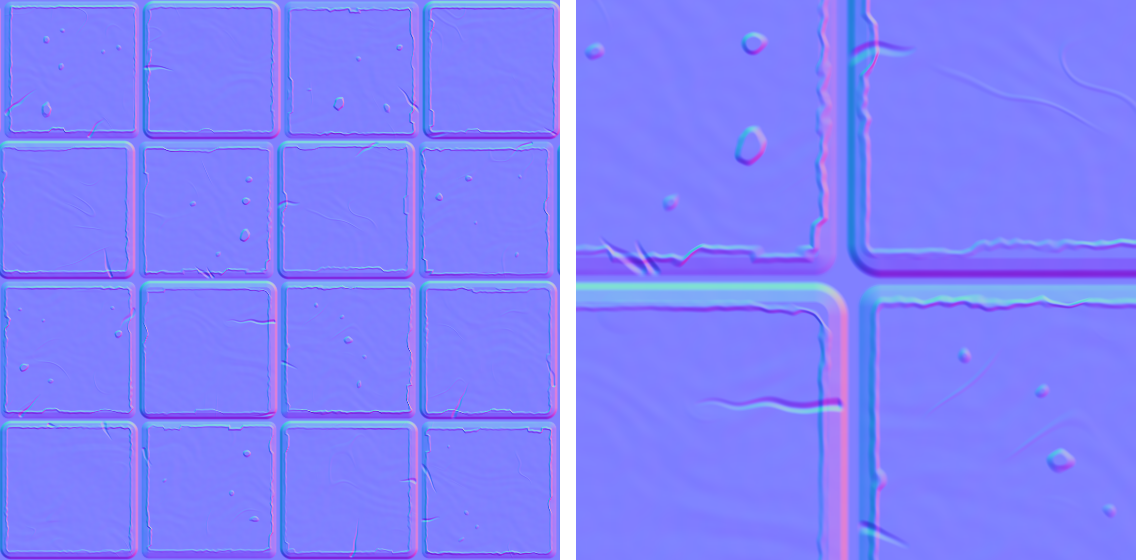
Left: the whole. Right: its middle third, enlarged.
This texture map is drawn by a Shadertoy shader. Its source:

```glsl
const float TILES = 4.0;

vec2 hash2(vec2 p) {
    vec3 q = fract(p.xyx * vec3(0.1031, 0.1030, 0.0973));
    q += dot(q, q.yzx + 33.33);
    return fract((q.xx + q.yz) * q.zy);
}

float cornerGradient(vec2 cell, vec2 offset) {
    float angle = 6.2832 * hash2(cell).x;
    return dot(vec2(cos(angle), sin(angle)), offset);
}

float gradientNoise(vec2 p) {
    vec2 i = floor(p), f = p - i;
    vec2 w = f * f * f * (f * (f * 6.0 - 15.0) + 10.0);
    vec2 e = vec2(1, 0);
    float low = mix(cornerGradient(i, f), cornerGradient(i + e, f - e), w.x);
    float high = mix(cornerGradient(i + e.yx, f - e.yx), cornerGradient(i + 1.0, f - 1.0), w.x);
    return 1.4 * mix(low, high, w.y);
}

// Positive inside the rounded box
float insetDistance(vec2 p, vec2 halfSize, float radius) {
    vec2 q = abs(p) - halfSize + radius;
    return radius - length(max(q, 0.0)) - min(max(q.x, q.y), 0.0);
}

// Ragged amount by which the inner face is worn back
float edgeWear(vec2 p) {
    float rough = 0.25 + 0.75 * smoothstep(-0.3, 0.4, gradientNoise(p * 2.3 + 40.0));
    float nibbles = 0.012 * gradientNoise(p * 9.0) + 0.009 * gradientNoise(p * 29.0);
    float bites = 0.02 * smoothstep(0.3, 0.45, gradientNoise(p * 4.5 + 17.0));
    return rough * nibbles + bites;
}

// Tapered crack running inwards from a random point of the rim
float crack(vec2 p, vec2 seed) {
    vec2 r = hash2(seed), s = hash2(seed + 5.7);
    float angle = 6.2832 * r.x;
    vec2 dir = vec2(cos(angle), sin(angle));
    vec2 start = 0.475 * dir / max(abs(dir.x), abs(dir.y));
    float turn = angle + 3.1416 + (r.y - 0.5) * 2.2;
    vec2 run = vec2(cos(turn), sin(turn)) * mix(0.08, 0.34, s.x * s.x);
    p += 0.022 * vec2(gradientNoise(p * 9.0 + seed), gradientNoise(p * 9.0 - seed));
    float t = clamp(dot(p - start, run) / dot(run, run), 0.0, 1.0);
    float width = mix(0.02, 0.009, t);
    float present = step(0.3, s.y);
    return present * (1.0 - t) * (1.0 - smoothstep(0.0, width, length(p - start - run * t)));
}

// Small irregular lump
float pebble(vec2 p, vec2 seed) {
    vec2 r = hash2(seed), s = hash2(seed + 3.1);
    vec2 q = p - (r - 0.5) * 0.72;
    float angle = 6.2832 * s.x;
    q = mat2(cos(angle), sin(angle), -sin(angle), cos(angle)) * q;
    q.x *= mix(0.6, 1.0, r.y);
    float radius = mix(0.011, 0.034, s.y * s.y);
    float d = length(q) + 0.007 * gradientNoise(p * 28.0 + seed);
    return step(0.2, s.x) * radius / 0.034 * (1.0 - smoothstep(radius - 0.011, radius + 0.004, d));
}

// Faint undulation with a few thin curling scratches
float surfaceGrain(vec2 p) {
    vec2 warped = p + 0.25 * vec2(gradientNoise(p * 2.5), gradientNoise(p * 2.5 + 9.0));
    float curl = 1.0 - smoothstep(0.0, 0.06, abs(gradientNoise(warped * 3.0)));
    float patches = smoothstep(0.1, 0.6, gradientNoise(p * 3.0 + 21.0));
    float grain = gradientNoise(vec2(warped.x + warped.y, 2.0 * warped.y) * 5.0);
    return 0.0009 * grain + 0.0004 * gradientNoise(p * 20.0) + 0.0009 * curl * patches;
}

float tileHeight(vec2 p) {
    // Rows are nudged sideways, and tall tiles alternate with shallow ones
    int row = int(mod(floor(p.y), TILES));
    p.x -= vec4(-0.007, -0.012, -0.027, 0.012)[row];
    vec2 tile = mod(floor(p), TILES);
    vec2 local = fract(p) - 0.5;
    float tall = 1.0 - mod(tile.x + tile.y, 2.0);
    vec2 seed = tile * 7.31 + 2.0;
    vec2 grainPos = local + seed * 3.0;

    // Thin outer bevel and sloping band
    vec2 halfSize = mix(vec2(0.488, 0.496), vec2(0.497, 0.498), tall);
    float outer = insetDistance(local, halfSize, mix(0.06, 0.085, tall));
    float height = mix(0.002, 0.013, tall) * smoothstep(0.0, 0.024, outer);
    float bandSlope = mix(0.2, 0.36, hash2(seed + 8.3).x);
    height += bandSlope * clamp(outer - 0.008, 0.0, 0.042);

    // Ragged raised lip that drops to the face
    vec2 shift = (hash2(seed) - 0.5) * 0.024;
    float inner = insetDistance(local - shift, vec2(0.445), 0.026) - edgeWear(grainPos);
    float lip = 0.5 + 0.5 * smoothstep(-0.4, 0.4, gradientNoise(grainPos * 3.0 + 60.0));
    height += mix(0.007, 0.004, tall) * lip * smoothstep(-0.014, 0.001, inner);
    height -= 0.0065 * lip * smoothstep(0.0, 0.013, inner);

    // Damage and surface texture
    float face = smoothstep(0.0, 0.03, outer);
    float detail = surfaceGrain(grainPos);
    for (int i = 0; i < 2; i++)
        detail -= 0.01 * crack(local, seed + float(i) * 13.7 + 1.0);
    for (int i = 0; i < 6; i++)
        detail += 0.01 * (1.0 - tall) * pebble(local, seed + float(i) * 4.9 + 30.0);
    return height + face * detail;
}

vec3 surfaceNormal(vec2 p, float stepSize) {
    vec2 e = vec2(stepSize, 0);
    float slopeX = tileHeight(p + e) - tileHeight(p - e);
    float slopeY = tileHeight(p + e.yx) - tileHeight(p - e.yx);
    return normalize(vec3(-slopeX, -slopeY, 2.0 * stepSize));
}

void mainImage(out vec4 fragColor, in vec2 fragCoord) {
    vec2 p = TILES * fragCoord / iResolution.xy;
    fragColor = vec4(0.5 + 0.5 * surfaceNormal(p, 0.0035), 1.0);
}
```
